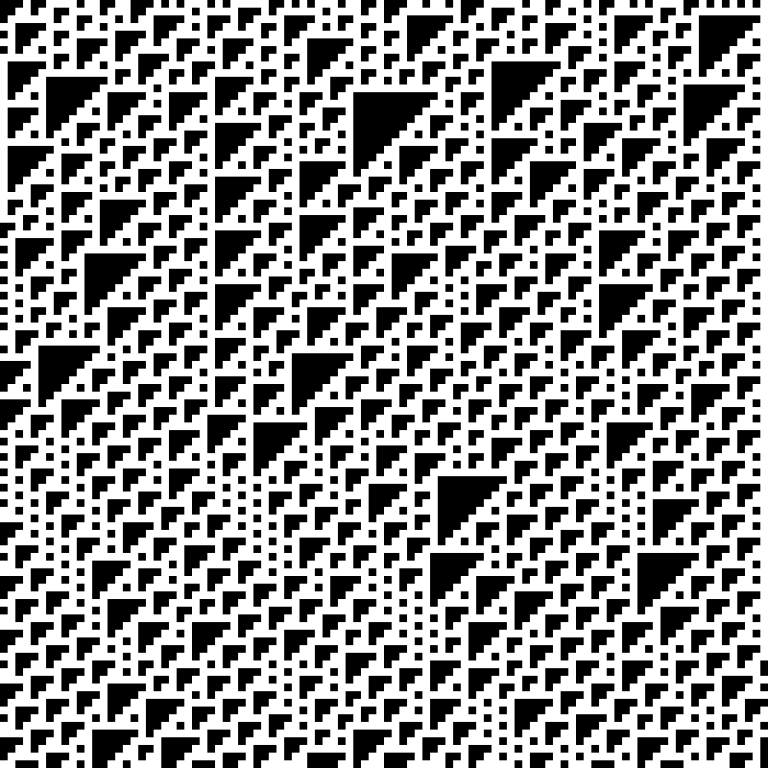
A Shadertoy shader for this pattern:

```glsl
// Elementary cellular automaton "rule 110" running from top to bottom.
// A ring of 128 cells is packed into the bits of a uvec4, seeded at random,
// and stepped with bitwise logic down to the row under each pixel.

const float CELLS_PER_SIDE = 100.0;
const uint SEED = 17u;
const vec3 DEAD_COLOR = vec3(0.0);
const vec3 LIVE_COLOR = vec3(1.0);

// Integer hash: scrambles every component into 32 random bits
uvec4 hashBits(uvec4 v) {
    v = (v ^ (v >> 16u)) * 0x7feb352du;
    v = (v ^ (v >> 15u)) * 0x846ca68bu;
    return v ^ (v >> 16u);
}

// One generation of rule 110 on the whole ring at once
uvec4 nextGeneration(uvec4 cells) {
    uvec4 left = (cells << 1u) | (cells.wxyz >> 31u);
    uvec4 right = (cells >> 1u) | (cells.yzwx << 31u);
    return (cells ^ right) | (cells & ~left);
}

// Ring state after the given number of generations
uvec4 evolve(uvec4 cells, int generations) {
    for (int i = 0; i < generations; i++) {
        cells = nextGeneration(cells);
    }
    return cells;
}

// State of one cell, 0 or 1, with the column wrapped around the ring
float cellAt(uvec4 cells, int column) {
    int index = column & 127;
    return float((cells[index >> 5] >> uint(index & 31)) & 1u);
}

void mainImage(out vec4 fragColor, in vec2 fragCoord) {
    // Grid position in cells, with rows counted from the top
    vec2 uv = fragCoord / iResolution.y;
    vec2 grid = vec2(uv.x, 1.0 - uv.y) * CELLS_PER_SIDE;
    float pixelSize = CELLS_PER_SIDE / iResolution.y;

    // The four cells around the nearest grid corner
    vec2 corner = floor(grid - 0.5);
    int column = int(corner.x);
    int row = int(corner.y);

    // Two consecutive generations, starting from a random row
    uvec4 seedRow = hashBits(uvec4(1u, 2u, 3u, 4u) + SEED * 4u);
    uvec4 upper = evolve(seedRow, max(row, 0));
    uvec4 lower = row < 0 ? upper : nextGeneration(upper);

    // Blend across cell borders over the width of one pixel
    vec2 blend = clamp((grid - corner - 1.0) / pixelSize + 0.5, 0.0, 1.0);
    float top = mix(cellAt(upper, column), cellAt(upper, column + 1), blend.x);
    float bottom = mix(cellAt(lower, column), cellAt(lower, column + 1), blend.x);
    float live = mix(top, bottom, blend.y);

    fragColor = vec4(mix(DEAD_COLOR, LIVE_COLOR, live), 1.0);
}
```
